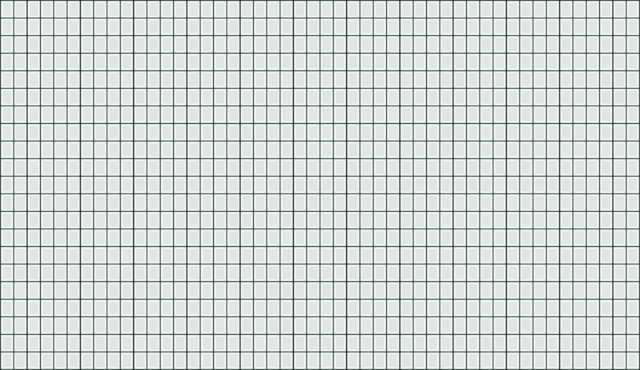
A Shadertoy shader for this texture:

```glsl
// Pale glazed wall tiles, 48 across and 21 down, with thin dark green-grey joints.

float hash(vec2 p) {
    return fract(sin(dot(p, vec2(127.1, 311.7))) * 43758.5453);
}

// Soft coverage of a line, from the distance to its centre
float lineCover(float dist, float halfWidth, float pixel) {
    return 1.0 - smoothstep(halfWidth - pixel, halfWidth + pixel, dist);
}

void mainImage(out vec4 fragColor, in vec2 fragCoord) {
    // Lengths are in canvas heights; a small inset keeps the outer joints whole
    float pixel = 1.0 / iResolution.y;
    vec2 canvas = vec2(iResolution.x / iResolution.y, 1.0);
    vec2 inset = vec2(0.0013);
    vec2 cellSize = (canvas - 2.0 * inset) / vec2(48.0, 21.0);
    vec2 grid = (fragCoord * pixel - inset) / cellSize;

    // Distance to the nearest vertical (x) and horizontal (y) joint
    vec2 joint = floor(grid + 0.5);
    vec2 dist = abs(grid - joint) * cellSize;
    float edge = min(dist.x, dist.y);

    // Tile face with a faint change of tone and a bright bevelled rim
    vec3 color = vec3(0.882, 0.902, 0.896);
    color += 0.008 * (hash(floor(grid)) - 0.5);
    float rim = 1.0 - smoothstep(0.0064 - 0.5 * pixel, 0.0064 + 0.5 * pixel, edge);
    color = mix(color, vec3(0.95, 0.97, 0.96), rim);

    // Joints: every fourth vertical one is darker, the others vary slightly
    float strong = 1.0 - step(0.5, abs(mod(joint.x, 4.0) - 2.0));
    vec3 jointX = mix(vec3(0.18, 0.22, 0.21), vec3(0.06, 0.09, 0.08), strong);
    vec3 jointY = vec3(0.20, 0.25, 0.23);
    jointX += 0.04 * (hash(vec2(joint.x, 3.0)) - 0.5);
    jointY += 0.05 * (hash(vec2(7.0, joint.y)) - 0.5);
    color = mix(color, jointY, lineCover(dist.y, 0.00125, pixel));
    color = mix(color, jointX, lineCover(dist.x, 0.0012 + 0.0002 * strong, pixel));

    fragColor = vec4(color, 1.0);
}
```
